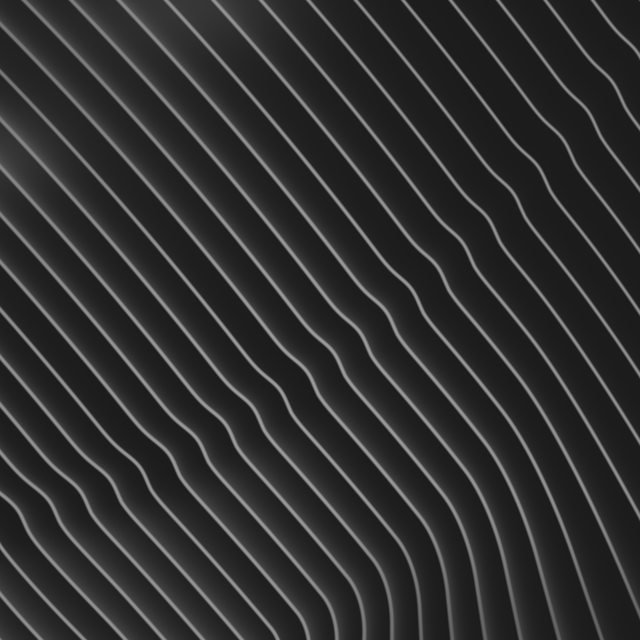
Give the GLSL for this background, as a WebGL 2 fragment shader.

```glsl
#version 300 es
precision highp float;
// Dark stacked sheets whose pale edges sweep diagonally, ripple at a curved
// fold, then bend into a steep fan. A scalar field numbers the edges: whole
// values are edges, and the fraction shades the sheet between two of them.

uniform vec2 u_resolution;
out vec4 outColor;

const float BASE_TONE = 0.108;
const float EDGE_TONE = 0.55;
const float EDGE_HALF_WIDTH = 0.0028;
const float EDGE_SOFTNESS = 0.0014;
const float GLOW_STRENGTH = 0.19;
const float GLOW_FAINT = 0.035;
const float FOLD_DIP = 0.24;         // ripple depth, in sheets
const float FOLD_WIDTH = 0.036;
const float FOLD_SLOPE = 2.1;        // spreading of sheets past the fold
const float BEND_SOFTNESS = 0.8;
const vec2 FAN_APEX = vec2(0.608, 0.023);

float smoothMax(float a, float b, float k) {
    float h = max(k - abs(a - b), 0.0) / k;
    return max(a, b) + h * h * k * 0.25;
}

// Signed distance to the curved fold, positive below it (y points down).
float foldDistance(vec2 p) {
    float curve = 0.84 - 0.2 * p.x - 0.5 * p.x * p.x;
    float slope = 0.2 + p.x;
    return (p.y - curve) / sqrt(1.0 + slope * slope);
}

// Sheet number, rising toward the upper right.
float sheetField(vec2 p) {
    float diagonal = -0.5 + 13.5 * p.x - 13.45 * p.y + 3.7 * p.x * p.y;

    float d = foldDistance(p);
    float ripple = (d + 0.04) / FOLD_WIDTH;
    float spread = FOLD_SLOPE * (1.0 - 0.5 * pow(p.x, 4.0))
                 * smoothstep(-0.05, 0.2, p.x);
    diagonal -= FOLD_DIP * (1.0 - 0.4 * p.x) * exp(-ripple * ripple);
    diagonal -= spread * max(d, 0.0);

    // Rays spreading downward from one apex
    float ray = (p.x - FAN_APEX.x) / max(p.y - FAN_APEX.y, 0.3);
    float fan = -3.1 + 22.0 * ray - 12.0 * ray * ray;
    return smoothMax(diagonal, fan, BEND_SOFTNESS);
}

float softSpot(vec2 p, vec2 center, vec2 radius) {
    vec2 q = (p - center) / radius;
    return exp(-dot(q, q));
}

void main() {
    vec2 p = gl_FragCoord.xy / u_resolution;
    p.y = 1.0 - p.y;
    float pixel = 1.0 / min(u_resolution.x, u_resolution.y);

    // Field and its gradient give the distance to the nearest edge
    float sheet = sheetField(p);
    vec2 e = vec2(0.001, 0.0);
    vec2 gradient = vec2(sheetField(p + e.xy) - sheetField(p - e.xy),
                         sheetField(p + e.yx) - sheetField(p - e.yx)) / (2.0 * e.x);
    float edgeDistance = abs(sheet - round(sheet)) / max(length(gradient), 1.0);

    // Each sheet glows beside its lower edge; every fifth one stays dim
    float pastFold = smoothstep(-0.04, 0.06, foldDistance(p));
    float lowerLeft = pastFold * (1.0 - smoothstep(0.3, 0.8, p.x));
    float glow = mix(GLOW_STRENGTH, GLOW_FAINT, smoothstep(1.0, 7.0, sheet));
    float dimSheet = 1.0 - step(0.5, mod(floor(sheet) + 12.0, 5.0));
    glow *= mix(1.0, mix(0.3, 0.6, pastFold), dimSheet);
    glow *= exp(-fract(sheet) * mix(4.6, 2.3, lowerLeft));

    // Faint pools of light near the upper left
    float haze = 0.085 * softSpot(p, vec2(0.31, 0.0), vec2(0.15, 0.08))
               + 0.075 * softSpot(p, vec2(0.0, 0.24), vec2(0.1, 0.07))
               + 0.025 * softSpot(p, vec2(0.1, 0.1), vec2(0.4, 0.3));

    // Edges dim toward the lower right and the far corners
    float edgeTone = EDGE_TONE + 0.06 * softSpot(p, vec2(0.45, 0.6), vec2(0.4));
    edgeTone -= 0.17 * smoothstep(0.75, 1.0, p.y) * smoothstep(0.4, 0.7, p.x);
    edgeTone -= 0.1 * softSpot(p, vec2(0.0, 0.1), vec2(0.3));
    float halfWidth = EDGE_HALF_WIDTH * mix(1.0, 0.85, smoothstep(2.0, 9.0, sheet));
    float soft = EDGE_SOFTNESS + 0.5 * pixel;
    float edge = 1.0 - smoothstep(halfWidth - soft, halfWidth + soft, edgeDistance);

    float tone = mix(BASE_TONE + glow + haze, edgeTone + 0.5 * haze, edge);
    outColor = vec4(vec3(tone), 1.0);
}
```
